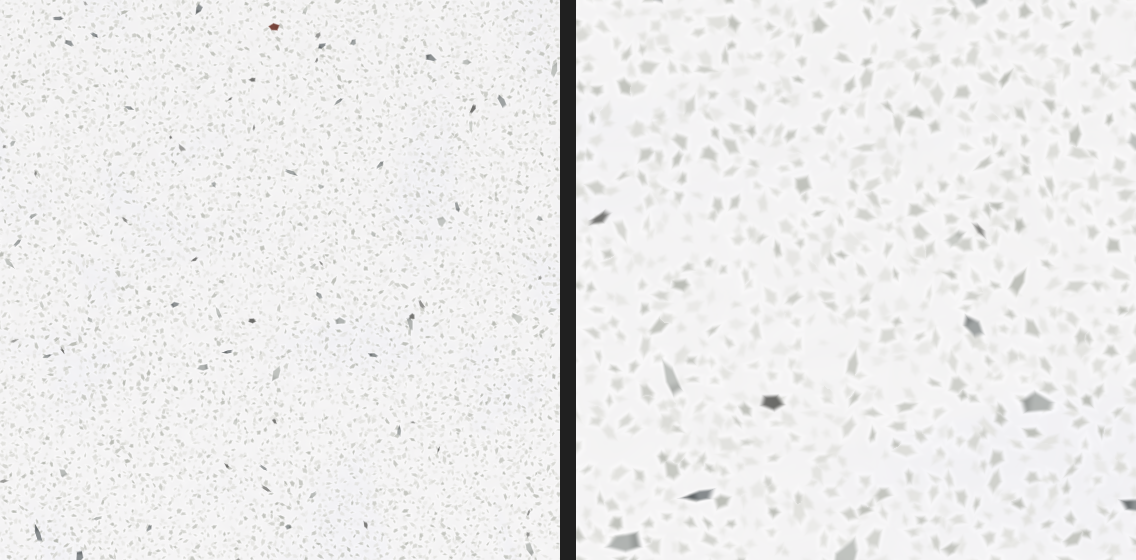
Left: the whole. Right: its middle third, enlarged.
Write a Shadertoy shader that draws this texture.

```glsl
// White quartz terrazzo: pale ground, dense soft grey grains, scattered stone chips and dark flecks.
#define GRAIN_CELLS 74.0
#define GRAIN_SIZE 0.0034
#define GRAIN_SHARE 0.74
#define FAINT_CELLS 92.0
#define FAINT_SIZE 0.0033
#define CHIP_CELLS 20.0
#define CHIP_SIZE 0.0072
#define CHIP_SHARE 0.13
#define FLECK_CELLS 25.0
#define FLECK_SHARE 0.06
#define SOFTNESS 0.0019
#define HALO_LIFT 0.016

const float TAU = 6.2831853;
const vec3 GROUND = vec3(0.957, 0.954, 0.956);
const vec3 GRAIN_DARK = vec3(0.69, 0.70, 0.67);
const vec3 GRAIN_LIGHT = vec3(0.88, 0.88, 0.865);
const vec3 CHIP_DARK = vec3(0.50, 0.52, 0.53);
const vec3 CHIP_LIGHT = vec3(0.80, 0.81, 0.79);
const vec3 FLECK_GREY = vec3(0.36, 0.36, 0.35);
const vec3 FLECK_RUST = vec3(0.42, 0.20, 0.16);

vec4 hash4(vec2 p) {
    vec4 q = fract(p.xyxy * vec4(0.1031, 0.1030, 0.0973, 0.1099));
    q += dot(q, q.wzxy + 33.33);
    return fract((q.xxyz + q.yzzw) * q.zywx);
}

mat2 rotation(float a) {
    return mat2(cos(a), sin(a), -sin(a), cos(a));
}

// Distance to an irregular five-sided stone
float stoneDistance(vec2 p, float size, float seed) {
    float d = -1.0;
    for (int i = 0; i < 5; i++) {
        float r = fract(seed * 7.31 * float(i + 1) + 0.37 * float(i));
        float a = (float(i) + 0.6 * r) * TAU / 5.0;
        d = max(d, dot(p, vec2(cos(a), sin(a))) - size * mix(0.7, 1.1, fract(r * 5.7)));
    }
    return d;
}

// Scattered stones: x coverage, y tone, z halo, w position along the stone
vec4 scatter(vec2 uv, float cells, float share, float size, float stretch, float seed) {
    vec4 found = vec4(0.0);
    vec2 home = floor(uv * cells);
    for (int y = -1; y <= 1; y++)
    for (int x = -1; x <= 1; x++) {
        vec2 cell = home + vec2(x, y);
        vec4 place = hash4(cell + seed);
        vec4 look = hash4(cell + seed + 57.0);
        if (place.z > share) continue;
        vec2 p = uv - (cell + 0.08 + 0.84 * place.xy) / cells;
        p = rotation(look.x * TAU) * p;
        float longness = sqrt(mix(1.0, stretch, look.y));
        p *= vec2(1.0 / longness, longness);
        float radius = size * mix(0.6, 1.3, look.z * look.z);
        float d = stoneDistance(p, radius, place.w);
        float cover = smoothstep(SOFTNESS, -SOFTNESS, d);
        float halo = smoothstep(0.0045, 0.001, d);
        if (cover > found.x) found.xyw = vec3(cover, look.w, p.x / radius);
        found.z = max(found.z, halo);
    }
    return found;
}

// Broad drifting clouds from layered, bent sines
float clouds(vec2 p) {
    float sum = 0.0, weight = 0.5;
    for (int i = 0; i < 4; i++) {
        p = rotation(0.9) * p * 1.7 + 1.3 * sin(p.yx + float(i));
        sum += weight * sin(p.x) * sin(p.y);
        weight *= 0.6;
    }
    return sum;
}

void mainImage(out vec4 fragColor, in vec2 fragCoord) {
    vec2 uv = fragCoord / iResolution.xy;

    // Ground with cool patches, slightly whiter toward the bottom
    float cloud = clouds(uv * 7.0);
    vec3 color = GROUND + 0.007 * (0.5 - uv.y);
    color += vec3(-0.010, -0.008, 0.002) * smoothstep(0.0, 0.6, cloud);
    color += 0.006 * clouds(uv * 60.0);

    // Faint buried grains, then the clear ones with their bright rims
    vec4 faint = scatter(uv, FAINT_CELLS, 0.65, FAINT_SIZE, 1.8, 11.0);
    color = mix(color, GRAIN_LIGHT, faint.x * mix(0.35, 0.9, faint.y));
    vec4 grain = scatter(uv, GRAIN_CELLS, GRAIN_SHARE, GRAIN_SIZE, 2.0, 137.0);
    color += HALO_LIFT * grain.z;
    vec3 grainColor = mix(GRAIN_DARK, GRAIN_LIGHT, sqrt(grain.y));
    color = mix(color, grainColor, grain.x * 0.92);

    // Larger chips, shaded toward one end
    vec4 chip = scatter(uv, CHIP_CELLS, CHIP_SHARE, CHIP_SIZE, 3.0, 251.0);
    vec3 chipColor = mix(CHIP_DARK, CHIP_LIGHT, chip.y);
    chipColor -= 0.16 * smoothstep(0.1, 0.8, chip.w) * (1.0 - 0.6 * chip.y);
    color = mix(color + HALO_LIFT * chip.z, chipColor, chip.x * 0.95);

    // Small dark flecks
    vec4 fleck = scatter(uv, FLECK_CELLS, FLECK_SHARE, 0.0042, 3.0, 389.0);
    color = mix(color, FLECK_GREY + 0.25 * fleck.y, fleck.x * 0.9);

    // A single rust fleck
    float rust = stoneDistance(rotation(0.5) * (uv - vec2(0.49, 0.951)), 0.0065, 0.43);
    color = mix(color, FLECK_RUST, smoothstep(SOFTNESS, -SOFTNESS, rust) * 0.9);

    fragColor = vec4(clamp(color, 0.0, 1.0), 1.0);
}
```
